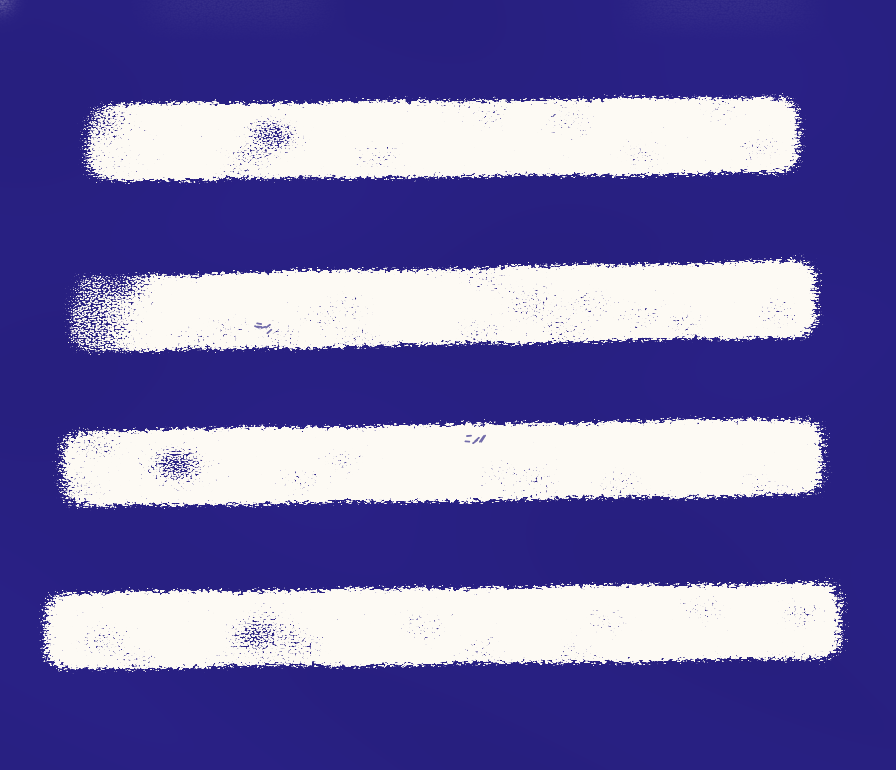
Reproduce this pattern procedurally as a WebGL 2 fragment shader.

```glsl
#version 300 es
precision highp float;
// Four cream dry-brush bars on deep indigo, slightly tilted and longer downward.
// Each bar is a rounded-box distance turned into paint density, then thresholded
// by cellular grain so that edges fray and thin paint breaks into specks.
uniform vec2 u_resolution;
out vec4 fragColor;

const vec3 INDIGO = vec3(0.157, 0.125, 0.510);
const vec3 CREAM = vec3(0.992, 0.982, 0.955);
const vec3 LAVENDER = vec3(0.72, 0.71, 0.81);

// Per-bar properties, top to bottom, in units of canvas height
const int BARS = 4;
const float MID_X = 0.574;
const float HALF_HEIGHT = 0.0485;
const vec4 CENTER_Y = vec4(0.820, 0.602, 0.399, 0.187);
const vec4 HALF_LENGTH = vec4(0.464, 0.486, 0.495, 0.517);
const vec4 SLOPE = vec4(0.0115, 0.0215, 0.0165, 0.0135);
const vec4 END_FADE = vec4(0.20, 0.50, 0.08, 0.08);
const vec4 SMUDGE_X = vec4(0.36, 0.69, 0.23, 0.345);
const vec4 FLECK_X = vec4(-1.0, 0.345, 0.614, -1.0);
const vec4 FLECK_Y = vec4(0.0, -0.022, 0.030, 0.0);

vec2 hash2(vec2 p) {
  vec2 q = vec2(dot(p, vec2(127.1, 311.7)), dot(p, vec2(269.5, 183.3)));
  return fract(sin(q) * 43758.55);
}

// Distance to the nearest jittered cell point
float cellular(vec2 p) {
  vec2 cell = floor(p), f = fract(p);
  float nearest = 2.0;
  for (int y = -1; y <= 1; y++)
    for (int x = -1; x <= 1; x++) {
      vec2 o = vec2(x, y);
      nearest = min(nearest, length(o + hash2(cell + o) - f));
    }
  return nearest;
}

float roundedBox(vec2 p, vec2 halfSize, float radius) {
  vec2 q = abs(p) - halfSize + radius;
  return length(max(q, 0.0)) + min(max(q.x, q.y), 0.0) - radius;
}

float segment(vec2 p, vec2 a, vec2 b) {
  vec2 ab = b - a;
  return length(p - a - ab * clamp(dot(p - a, ab) / dot(ab, ab), 0.0, 1.0));
}

float blot(vec2 p, vec2 size) {
  return exp(-dot(p / size, p / size));
}

// Soft threshold: density 0 leaves bare ground, 1 covers all grain
float deposit(float density, float grain) {
  const float SOFT = 0.17;
  float level = mix(-SOFT, 1.05 + SOFT, clamp(density, 0.0, 1.0));
  return smoothstep(grain - SOFT, grain + SOFT, level);
}

// Cluster of tiny slanted scratches
float flecks(vec2 p, float seed, float pixel) {
  float d = 1.0;
  for (int k = 0; k < 6; k++) {
    vec2 h = hash2(vec2(float(k), seed));
    vec2 c = (h - 0.5) * vec2(0.030, 0.014);
    vec2 stroke = vec2(0.0025, (h.x - 0.3) * 0.006);
    d = min(d, segment(p, c - stroke, c + stroke));
  }
  return 1.0 - smoothstep(0.0004, 0.0006 + pixel, d);
}

void main() {
  float pixel = 1.0 / u_resolution.y;
  vec2 p = gl_FragCoord.xy * pixel;
  float grain = cellular(p * vec2(310.0, 430.0));
  float bristle = cellular(p * vec2(115.0, 300.0)) - 0.5;
  float patches = 1.0 - smoothstep(0.05, 0.5, cellular(p * vec2(9.0, 14.0)));

  // Ground with faint tonal drift and a rubbed upper edge
  float drift = sin(p.x * 7.0 + 2.0 * sin(p.y * 5.0)) * sin(p.y * 9.0 + p.x * 3.0);
  vec3 color = INDIGO * (1.0 + 0.025 * drift);
  float rub = smoothstep(0.94, 1.0, p.y) * smoothstep(0.1, 0.9, sin(p.x * 10.0 - 1.5));
  rub = 0.09 * rub + 0.4 * blot(p - vec2(0.0, 1.0), vec2(0.018));
  color = mix(color, LAVENDER, rub * (1.1 - grain));

  for (int i = 0; i < BARS; i++) {
    vec2 q = vec2(p.x - MID_X, p.y - CENTER_Y[i] - SLOPE[i] * (p.x - MID_X));
    float phase = float(i) * 2.3;
    float wobble = 0.0010 * sin(p.x * 21.0 + phase) + 0.0006 * sin(p.x * 67.0 - phase);

    // Frayed outline, wider and drier at the two ends
    float atEnd = smoothstep(HALF_LENGTH[i] - 0.05, HALF_LENGTH[i], abs(q.x));
    float d = roundedBox(q, vec2(HALF_LENGTH[i], HALF_HEIGHT), 0.026);
    d += wobble + bristle * mix(0.009, 0.016, atEnd) + 0.003 * atEnd;
    float fray = mix(0.0055, 0.015, atEnd);
    float density = 1.0 - smoothstep(-fray, fray, d);

    // Thin paint at the left end, smudges along the bar
    float fromLeft = q.x + HALF_LENGTH[i];
    float wear = END_FADE[i] * (1.0 - smoothstep(0.03, 0.14, fromLeft));
    wear += 0.30 * blot(vec2(p.x - SMUDGE_X[i], q.y), vec2(0.045, 0.032));
    wear += 0.24 * patches + 0.06;
    float paint = deposit(density - wear * density, grain);

    vec2 fleckAt = vec2(p.x - FLECK_X[i], q.y - FLECK_Y[i]);
    paint *= 1.0 - 0.65 * flecks(fleckAt, phase, pixel);
    color = mix(color, CREAM, paint);
  }
  fragColor = vec4(color, 1.0);
}
```
